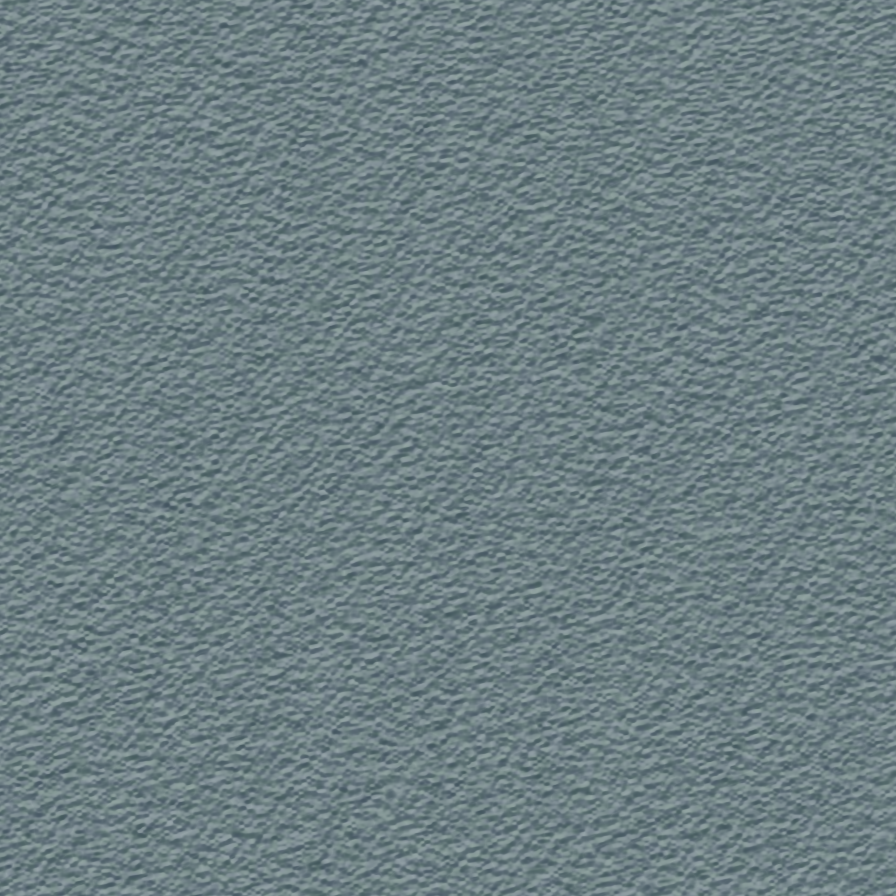
Give the GLSL for this texture, as a WebGL 1 fragment shader.

```glsl
precision highp float;

uniform vec2 u_resolution;

#define GRAIN_FREQ vec2(122.0, 184.0)
#define GRAIN_TILT 0.27
#define LIGHT_OFFSET vec2(-0.0009, 0.0036)
#define FINE_SCALE 1.65
#define FINE_AMOUNT 0.6
#define RELIEF 2.3
#define TONE_RANGE 0.6
#define MID_TONE 0.46
#define CREASE_AMOUNT 0.36
#define TINT_AMOUNT 0.04
#define SHADOW_COLOR vec3(0.325, 0.400, 0.425)
#define LIGHT_COLOR vec3(0.550, 0.615, 0.622)

float hash(vec2 cell) {
  return fract(sin(dot(cell, vec2(127.1, 311.7))) * 43758.5453);
}

float valueNoise(vec2 p) {
  vec2 cell = floor(p);
  vec2 f = fract(p);
  vec2 w = f * f * (3.0 - 2.0 * f);
  float bottom = mix(hash(cell), hash(cell + vec2(1.0, 0.0)), w.x);
  float top = mix(hash(cell + vec2(0.0, 1.0)), hash(cell + vec2(1.0, 1.0)), w.x);
  return mix(bottom, top, w.y);
}

mat2 rotation(float angle) {
  float c = cos(angle);
  float s = sin(angle);
  return mat2(c, -s, s, c);
}

// Short tilted grains in two octaves
float surfaceHeight(vec2 uv) {
  vec2 coarse = rotation(GRAIN_TILT) * uv * GRAIN_FREQ;
  vec2 fine = rotation(GRAIN_TILT * 0.4) * uv * GRAIN_FREQ * FINE_SCALE;
  return valueNoise(coarse) + FINE_AMOUNT * valueNoise(fine + 37.3);
}

// Thin light lines along the middle level of a noise field
float creases(vec2 uv) {
  vec2 p = rotation(GRAIN_TILT * 1.3) * uv * GRAIN_FREQ * 0.75;
  return 1.0 - abs(2.0 * valueNoise(p + 63.1) - 1.0);
}

void main() {
  vec2 uv = gl_FragCoord.xy / min(u_resolution.x, u_resolution.y);

  // Emboss: the height difference toward the light, softly limited
  float slope = RELIEF * (surfaceHeight(uv) - surfaceHeight(uv + LIGHT_OFFSET));
  float tone = MID_TONE + TONE_RANGE * slope / sqrt(1.0 + slope * slope);
  tone += CREASE_AMOUNT * (creases(uv) - 0.65);
  vec3 color = mix(SHADOW_COLOR, LIGHT_COLOR, tone);

  // Slight drift between blue and green
  float tint = valueNoise(uv * GRAIN_FREQ + 91.7) - 0.5;
  color += TINT_AMOUNT * tint * vec3(-0.3, 0.3, -0.8);

  gl_FragColor = vec4(color, 1.0);
}
```
